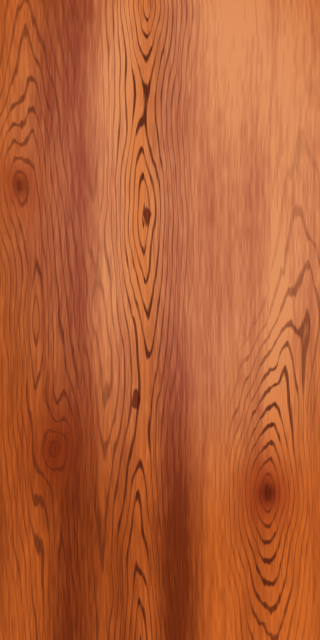
A Shadertoy shader for this texture:

```glsl
// Stained oak veneer: growth rings are contours of a smooth minimum over
// stretched ovals and knots, giving cathedral arches; streak noise adds the
// fine grain and pores, and two colour ramps give warm stain and soft sheen.

const vec3 WARM_DARK  = vec3(0.52, 0.22, 0.085);
const vec3 WARM_LIGHT = vec3(0.76, 0.37, 0.145);
const vec3 SHEEN_DARK  = vec3(0.63, 0.31, 0.22);
const vec3 SHEEN_LIGHT = vec3(0.84, 0.525, 0.345);
const vec3 RING_COLOR = vec3(0.30, 0.12, 0.07);
const vec3 KNOT_HALO  = vec3(0.58, 0.20, 0.08);
const vec3 KNOT_CORE  = vec3(0.30, 0.09, 0.05);
const float RING_SPACING = 0.0145;
const float RING_WIDTH = 0.11;
const float RING_JITTER = 0.012;
const float MERGE = 42.0;
const float BASE_TONE = 0.62;

// Ring centres: x, y, vertical squeeze, knot strength
const int CENTRES = 8;
const vec4 CENTRE[CENTRES] = vec4[CENTRES](
    vec4(0.46, 1.32, 0.17, 0.0),
    vec4(0.45, 1.98, 0.25, 0.0),
    vec4(0.43, -0.05, 0.11, 0.0),
    vec4(0.84, 0.46, 0.42, 1.0),
    vec4(0.055, 1.42, 0.50, 0.6),
    vec4(0.16, 0.60, 0.60, 0.6),
    vec4(0.10, 1.00, 0.11, 0.0),
    vec4(0.19, 0.10, 0.09, 0.0));

float hash(vec2 p) {
    return fract(sin(dot(p, vec2(127.1, 311.7))) * 43758.5453);
}

float noise(vec2 p) {
    vec2 i = floor(p), f = fract(p);
    f = f * f * (3.0 - 2.0 * f);
    return mix(mix(hash(i), hash(i + vec2(1, 0)), f.x),
               mix(hash(i + vec2(0, 1)), hash(i + vec2(1, 1)), f.x), f.y);
}

float bump(float v) { return exp(-v * v); }

// Noise centred on zero
float wobble(vec2 p) { return noise(p) - 0.5; }

// Distance from the nearest ring centre; knots returns halo and core amounts
float ringDistance(vec2 p, out vec2 knots) {
    float sum = 0.0;
    knots = vec2(0.0);
    for (int i = 0; i < CENTRES; i++) {
        vec4 c = CENTRE[i];
        vec2 d = abs(p - c.xy);
        float isKnot = step(0.01, c.w);
        float power = mix(1.5, 2.0, isKnot);   // knots round, arches pointed
        float reach = c.z / (1.0 + 1.6 * isKnot * d.y);
        vec2 q = pow(d * vec2(1.0, reach) + 1e-5, vec2(power));
        sum += exp(-MERGE * pow(q.x + q.y, 1.0 / power));
        float r = length(d * vec2(1.0, 0.75));
        knots += c.w * vec2(bump(r / 0.085), bump(r / 0.026));
    }
    return -log(sum) / MERGE;
}

// Small ragged dark fleck along the grain
float fleck(vec2 p, vec2 centre) {
    vec2 d = (p - centre) / vec2(0.014, 0.04);
    return smoothstep(0.35, 0.7, bump(length(d)) + 0.5 * wobble(p * vec2(90.0, 45.0)));
}

void mainImage(out vec4 fragColor, in vec2 fragCoord) {
    vec2 p = fragCoord / iResolution.x;

    // Bent coordinates for the growth rings, leaning right above the large knot
    vec2 bent = p;
    bent.x += 0.035 * wobble(p * vec2(2.0, 2.6)) + 0.009 * wobble(p * vec2(9.0, 8.0));
    vec2 knots;
    float lean = 0.12 * smoothstep(0.5, 1.2, p.y) * smoothstep(0.58, 0.88, p.x);
    float dist = ringDistance(bent - vec2(lean, 0.0), knots);

    // Fine grain and pores
    vec2 along = mix(p, bent, 0.5);
    float fine = wobble(along * vec2(150.0, 5.0));
    float pores = wobble(along * vec2(220.0, 22.0) + 31.0);
    float tone = BASE_TONE + 0.36 * fine + 0.4 * pores;

    // Broad bands of stain
    tone += 0.7 * wobble(p * vec2(15.0, 0.9) + 7.0) + 0.7 * wobble(p * vec2(5.0, 0.9) + 19.0);
    tone += 0.4 * wobble(p * vec2(6.0, 3.5) + 43.0);
    float low = 1.0 - smoothstep(0.3, 1.1, p.y);
    tone -= 0.85 * bump((p.x - 0.22) / 0.075);
    tone -= 0.85 * low * bump((p.x - 0.57) / 0.065);
    tone -= 0.35 * low * (1.0 - smoothstep(0.3, 0.7, p.x));
    tone += 0.35 * bump((p.x - 0.05) / 0.09);
    tone += 0.5 * smoothstep(0.52, 0.75, p.x);
    float strip = bump((bent.x - 0.45) / 0.05);
    tone += 0.4 * strip;
    tone = clamp(tone, -0.3, 1.2);

    // Pinkish sheen over the upper middle
    float sheen = 1.0 - smoothstep(0.35, 0.9, length((p - vec2(0.62, 1.42)) * vec2(1.1, 0.75)));
    sheen *= 1.0 - 0.5 * strip;
    vec3 color = mix(mix(WARM_DARK, WARM_LIGHT, tone),
                     mix(SHEEN_DARK, SHEEN_LIGHT, tone), sheen);

    // Knots
    color = mix(color, KNOT_HALO, 0.75 * min(knots.x, 1.0));

    // Growth rings: bold across the grain, faint where they run along it
    float ring = (dist + RING_JITTER * wobble(p * vec2(28.0, 7.0))
                  + 0.003 * wobble(p * vec2(90.0, 14.0))) / RING_SPACING;
    float slope = fwidth(ring);
    float soft = 0.5 * slope + 0.05;
    float width = RING_WIDTH + 0.14 * fine;
    float line = 1.0 - smoothstep(width - soft, width + soft, abs(fract(ring) - 0.5));
    float steep = smoothstep(0.08, 0.34, slope * iResolution.x / 256.0);
    float strength = mix(0.85, 0.32, steep) * (1.0 - smoothstep(0.06, 0.2, dist));
    strength *= mix(0.65, 1.0, smoothstep(0.25, 0.4, p.x)) * (1.0 - 0.55 * min(knots.x, 1.0));
    color = mix(color, RING_COLOR, line * strength);

    // Dark knot cores and flecks
    float core = min(knots.y, 1.0) * (0.8 + 0.8 * fine);
    core = max(core, 0.8 * max(fleck(p, vec2(0.46, 1.32)), fleck(p, vec2(0.425, 0.75))));
    color = mix(color, KNOT_CORE, 0.85 * core);
    fragColor = vec4(color, 1.0);
}
```
